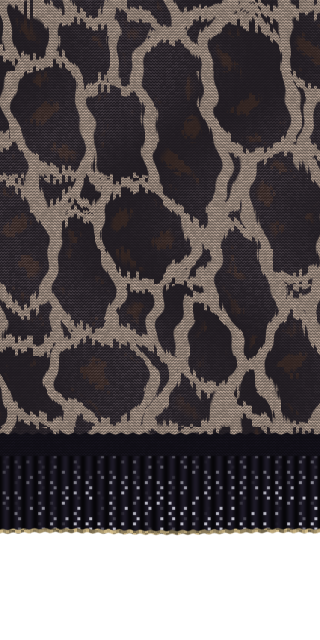
Write a Shadertoy shader that draws this texture.

```glsl
// Leopard-spotted knit fabric with a dark ribbed hem and gilt edge above white.
const float HEM_TOP = 0.645;
const float RIB_TOP = 0.575;
const float HEM_BOTTOM = 0.333;
const float STITCHES = 108.0;   // knit columns across the width
const float RIBS = 27.0;
const float RIB_ROWS = 62.0;
const float VEIN = 0.034;       // pale gap between blotches
const float SLANT = 0.15;
const float FRAY = 0.034;
const vec3 SAND = vec3(0.54, 0.48, 0.44);
const vec3 INK = vec3(0.14, 0.12, 0.145);
const vec3 BROWN = vec3(0.215, 0.155, 0.14);
const vec3 NAVY = vec3(0.085, 0.075, 0.115);
const vec3 GILT = vec3(0.66, 0.59, 0.43);

// Large blotches: centre, half width, half height.
const vec4 BLOTCHES[12] = vec4[12](
    vec4(0.156, 1.635, 0.105, 0.175), vec4(0.378, 1.570, 0.103, 0.160),
    vec4(0.565, 1.585, 0.105, 0.300), vec4(0.775, 1.720, 0.120, 0.215),
    vec4(0.900, 1.345, 0.102, 0.210), vec4(0.450, 1.275, 0.138, 0.148),
    vec4(0.060, 1.240, 0.092, 0.190), vec4(0.255, 1.140, 0.090, 0.165),
    vec4(0.770, 1.080, 0.084, 0.210), vec4(0.665, 0.920, 0.075, 0.135),
    vec4(0.320, 0.815, 0.135, 0.130), vec4(0.920, 0.850, 0.088, 0.180));

float hash(vec2 p) {
    return fract(sin(dot(p, vec2(127.1, 311.7))) * 4375.85);
}

// Cellular noise: zero on cell borders, rising inward.
float cellBorder(vec2 p) {
    vec2 base = floor(p);
    float near = 9.0, next = 9.0;
    for (int j = -1; j <= 1; j++)
    for (int i = -1; i <= 1; i++) {
        vec2 cell = base + vec2(i, j);
        vec2 jitter = vec2(hash(cell), hash(cell + 17.0));
        float d = length(cell + 0.15 + 0.7 * jitter - p);
        next = min(next, max(near, d));
        near = min(near, d);
    }
    return next - near;
}

float ellipseDistance(vec2 p, vec2 radius) {
    float k = length(p / radius);
    return k * (k - 1.0) / max(length(p / (radius * radius)), 0.001);
}

// Layered sines bend outlines; stitch columns fray them.
vec2 frayed(vec2 p) {
    vec2 q = p + 0.012 * vec2(sin(p.y * 23.0 + 2.0 * sin(p.x * 11.0)),
                              sin(p.x * 29.0 + p.y * 13.0));
    q += 0.006 * sin(p.yx * vec2(61.0, 57.0) + p * 21.0);
    float column = floor(p.x * STITCHES);
    q.y += FRAY * (hash(vec2(column, floor(p.y * 9.0))) - 0.5);
    return q;
}

// Negative inside a spot: large blotches, then cells filling open ground.
float spotDistance(vec2 p) {
    float near = 9.0, next = 9.0;
    for (int i = 0; i < 12; i++) {
        vec4 b = BLOTCHES[i];
        vec2 q = p - b.xy;
        q.x += SLANT * q.y;
        float d = ellipseDistance(q, b.zw);
        next = min(next, max(near, d));
        near = min(near, d);
    }
    float large = max(near, 0.5 * (VEIN - next + near));
    float cells = cellBorder((p + vec2(SLANT * p.y, 0.0)) * vec2(6.0, 4.5));
    float small = max(VEIN - near, 0.1 * (0.17 - cells));
    return min(large, small);
}

// Slanted legs of knit loops, about 0 to 1.
float knit(vec2 p) {
    vec2 s = p * STITCHES;
    float leg = abs(fract(s.x) - 0.5);
    float loop = 0.5 + 0.5 * cos(6.283 * (s.y + leg));
    return loop * (0.65 + 0.7 * hash(floor(s)));
}

vec3 leopardKnit(vec2 p, float aa) {
    float d = spotDistance(frayed(p));
    float stitch = knit(p);
    vec2 block = floor(p * STITCHES * vec2(1.0, 0.5));
    float patches = sin(p.x * 31.0 + 2.0 * sin(p.y * 17.0)) * sin(p.y * 25.0 + p.x * 9.0);
    patches += 0.6 * (hash(block) - 0.5);
    float brown = smoothstep(0.4, 0.65, patches) * smoothstep(-0.015, -0.04, d);
    float haze = 0.6 + 0.4 * sin(p.x * 8.0 + 2.0 * sin(p.y * 6.0));
    vec3 dark = mix(INK, BROWN, brown) * 0.86 + vec3(0.115, 0.105, 0.11) * stitch * haze;
    vec3 pale = SAND * (0.78 + 0.42 * stitch);
    return mix(dark, pale, smoothstep(-aa, aa, d));
}

vec3 ribbedHem(vec2 p, float aa) {
    float rib = p.x * RIBS;
    float row = p.y * RIB_ROWS;
    float across = fract(rib) - 0.5;
    vec3 ribs = NAVY * (0.8 + 0.5 * cos(6.283 * across));
    // Light showing through openings beside each rib.
    vec2 id = floor(vec2(rib, row));
    float zigzag = 0.15 * (2.0 * mod(id.y, 2.0) - 1.0);
    float hole = smoothstep(0.19, 0.06, abs(across - zigzag));
    hole *= smoothstep(0.45, 0.12, abs(fract(row) - 0.5));
    hole *= smoothstep(0.25, 0.7, hash(id)) * (0.5 + 0.5 * smoothstep(0.0, 0.3, p.x));
    hole *= mix(1.0, 0.35, smoothstep(0.42, RIB_TOP, p.y));
    ribs = mix(ribs, vec3(0.85, 0.85, 0.9), 0.85 * hole);
    vec3 band = NAVY * (0.65 + 0.25 * knit(p));
    return mix(ribs, band, smoothstep(-aa, aa, p.y - RIB_TOP));
}

void mainImage(out vec4 fragColor, in vec2 fragCoord) {
    vec2 p = fragCoord / iResolution.xy * vec2(1.0, 2.0);
    float aa = 1.0 / iResolution.x;
    float seam = HEM_TOP + 0.003 * sin(p.x * 170.0);
    vec3 color = mix(ribbedHem(p, aa), leopardKnit(p, aa), smoothstep(-aa, aa, p.y - seam));
    // Uneven gilt thread and the white ground below.
    float bottom = HEM_BOTTOM + 0.003 * sin(p.x * 9.0) + 0.002 * sin(p.x * 190.0);
    float thread = smoothstep(0.012 + aa, 0.012 - aa, p.y - bottom);
    vec3 gilt = GILT * (0.65 + 0.6 * hash(floor(p * STITCHES)));
    color = mix(color, gilt, thread);
    color = mix(vec3(1.0), color, smoothstep(-aa, aa, p.y - bottom));
    fragColor = vec4(color, 1.0);
}
```
